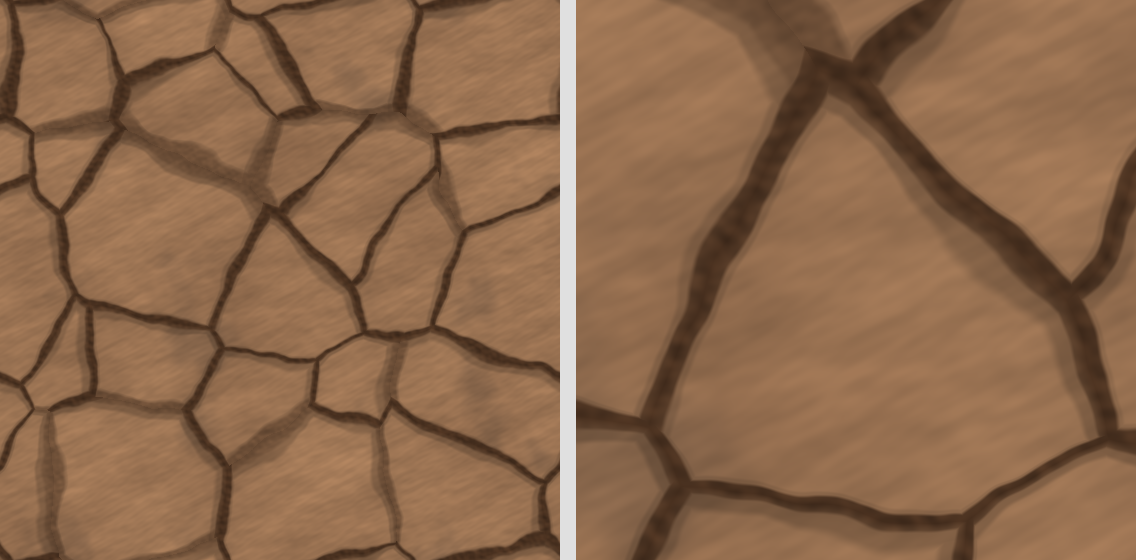
Left: the whole. Right: its middle third, enlarged.
A WebGL 2 fragment shader for this texture:

```glsl
#version 300 es
precision highp float;
precision highp int;

#define GRID 5.0
#define JITTER 0.84
#define SIZE_SPREAD 0.95
#define WARP 0.024
#define CRACK_WIDTH 0.0075
#define HALO_WIDTH 0.011
#define BURIED_SHARE 0.22
#define RELIEF 0.6
#define PLATE_LIGHT vec3(0.645, 0.480, 0.345)
#define PLATE_DARK vec3(0.545, 0.400, 0.287)
#define CRACK_COLOR vec3(0.275, 0.182, 0.117)
#define LIGHT_DIR vec2(0.45, 0.89)

uniform vec2 u_resolution;
out vec4 fragColor;

// Integer hash of a lattice cell, wrapped to the period
vec3 hash3(vec2 cell, float period) {
    uvec3 v = uvec3(floor(mod(cell + 0.5, period)), period);
    v = v * 1664525u + 1013904223u;
    v.x += v.y * v.z; v.y += v.z * v.x; v.z += v.x * v.y;
    v ^= v >> 16u;
    v.x += v.y * v.z; v.y += v.z * v.x; v.z += v.x * v.y;
    return vec3(v >> 8u) / 16777216.0;
}

float cornerSlope(vec2 cell, vec2 offset, float period) {
    float angle = 6.28318 * hash3(cell, period).x;
    return dot(vec2(cos(angle), sin(angle)), offset);
}

// Tiling gradient noise, about -0.7 to 0.7
float noise(vec2 uv, float period) {
    vec2 p = uv * period;
    vec2 i = floor(p), f = p - i;
    vec2 s = f * f * f * (f * (f * 6.0 - 15.0) + 10.0);
    vec2 e = vec2(1.0, 0.0);
    float bottom = mix(cornerSlope(i, f, period), cornerSlope(i + e.xy, f - e.xy, period), s.x);
    float top = mix(cornerSlope(i + e.yx, f - e.yx, period), cornerSlope(i + e.xx, f - e.xx, period), s.x);
    return mix(bottom, top, s.y);
}

float fbm(vec2 uv, float period) {
    float sum = 0.0, amplitude = 1.0;
    for (int k = 0; k < 4; k++) {
        sum += amplitude * noise(uv, period);
        period *= 2.0;
        amplitude *= 0.5;
    }
    return sum;
}

// Whole-number shear keeps the slanted strata tiling
float strata(vec2 uv) {
    return fbm(vec2(uv.x, 2.0 * uv.y - uv.x), 7.0);
}

// Plate centre in xy, size weight in z
vec3 site(vec2 cell) {
    vec3 h = hash3(cell, GRID);
    return vec3(cell + 0.5 + JITTER * (h.xy - 0.5), SIZE_SPREAD * h.z * h.z);
}

float power(vec2 p, vec3 s) {
    vec2 r = s.xy - p;
    return dot(r, r) - s.z;
}

// Crack depth in x, shadowed ledge in y, distance to the nearest edge in z
vec3 cracks(vec2 p, float taper, float pixel) {
    vec2 base = floor(p), ownCell = base;
    float best = 1e5;
    for (int k = 0; k < 25; k++) {
        vec2 cell = base + vec2(k % 5 - 2, k / 5 - 2);
        float f = power(p, site(cell));
        if (f < best) { best = f; ownCell = cell; }
    }
    vec3 own = site(ownCell);
    float ownKey = hash3(ownCell + 2.0, GRID).y;
    vec3 result = vec3(0.0, 0.0, 1e5);
    for (int k = 0; k < 25; k++) {
        vec2 cell = base + vec2(k % 5 - 2, k / 5 - 2);
        if (distance(cell, ownCell) < 0.5) continue;
        vec3 other = site(cell);
        vec2 across = other.xy - own.xy;
        float d = (power(p, other) - best) / (2.0 * length(across));

        // Both sides of an edge share these values
        float key = ownKey + hash3(cell + 2.0, GRID).y;
        float buried = step(fract(key * 7.31), BURIED_SHARE);
        float width = GRID * CRACK_WIDTH * taper * (0.65 + 0.7 * fract(key * 13.7));
        width *= 1.0 + 0.9 * buried;

        float facing = smoothstep(-0.5, 0.7, dot(normalize(across), LIGHT_DIR));
        float soft = pixel + 0.12 * width;
        float core = 1.0 - smoothstep(width - soft, width + soft, d);
        float wall = mix(1.0, mix(0.9, 0.5, facing), clamp(d / width, 0.0, 1.0));
        float ledge = width + GRID * HALO_WIDTH * taper * (0.3 + 0.9 * facing);
        float halo = 1.0 - smoothstep(mix(width, ledge, 0.55), ledge + pixel, d);
        result.x = max(result.x, core * wall * mix(1.0, 0.42, buried));
        result.y = max(result.y, halo * mix(0.5, 1.0, facing));
        result.z = min(result.z, d);
    }
    return result;
}

void main() {
    vec2 uv = gl_FragCoord.xy / u_resolution;
    vec2 bend = vec2(fbm(uv, 5.0), fbm(uv + vec2(0.37, 0.61), 5.0));
    float taper = clamp(1.0 + 1.1 * noise(uv + 0.23, 9.0), 0.45, 1.6);
    vec3 crack = cracks((uv + WARP * bend) * GRID, taper, GRID / u_resolution.y);

    // Weathered plate surface with broad stains
    float relief = strata(uv) - strata(uv + 0.004 * LIGHT_DIR);
    float mottle = 0.68 + 0.65 * fbm(uv + 0.41, 4.0) + 0.25 * strata(uv + 0.17);
    vec3 color = mix(PLATE_DARK, PLATE_LIGHT, clamp(mottle, 0.0, 1.0));
    float stain = smoothstep(0.2, 0.65, fbm(uv + 0.73, 6.0));
    color *= 1.0 - vec3(0.12, 0.11, 0.09) * stain;
    color *= 1.0 + RELIEF * relief;

    // Soft rim shade, ledge and rough crack floor
    color *= 1.0 - 0.07 * exp(-crack.z / 0.09);
    color *= 1.0 - 0.17 * crack.y;
    float grit = noise(uv, 96.0) - noise(uv + 0.003 * LIGHT_DIR, 96.0);
    color = mix(color, CRACK_COLOR, crack.x);
    color *= 1.0 + crack.x * (0.35 * grit + RELIEF * relief);
    fragColor = vec4(color, 1.0);
}
```
